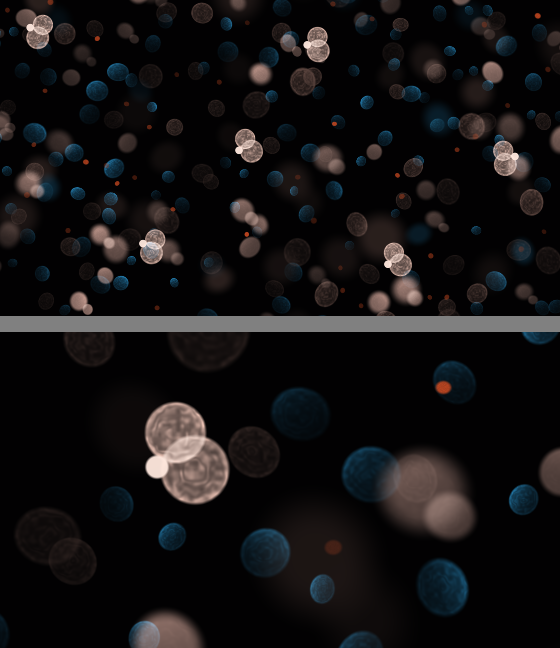
Top: the whole. Bottom: its middle third, enlarged.
Write a Shadertoy shader that draws this background.

```glsl
// Scattered bokeh discs in rose, blue and ember tones over a black backdrop.
#define BACKDROP vec3(0.006, 0.004, 0.007)
#define ROSE     vec3(0.80, 0.63, 0.58)
#define UMBER    vec3(0.40, 0.30, 0.27)
#define BLUE     vec3(0.11, 0.40, 0.56)
#define EMBER    vec3(0.80, 0.29, 0.13)
#define PALE     vec3(0.96, 0.79, 0.73)
#define CLUSTERS 6
#define RIPPLES  24.0

float hash(vec2 p) {
    return fract(sin(dot(p, vec2(127.1, 311.7))) * 43758.5453);
}

float noise(vec2 p) {
    vec2 i = floor(p), f = fract(p);
    f = f * f * (3.0 - 2.0 * f);
    vec2 e = vec2(1.0, 0.0);
    return mix(mix(hash(i), hash(i + e.xy), f.x),
               mix(hash(i + e.yx), hash(i + e.xx), f.x), f.y);
}

vec2 direction(float angle) {
    return vec2(cos(angle), sin(angle));
}

vec3 screen(vec3 base, vec3 light) {
    return 1.0 - (1.0 - base) * (1.0 - clamp(light, 0.0, 1.0));
}

// Disc of unit radius; grain adds wrinkled rings and a brighter rim.
float lens(vec2 q, float blur, float grain, float seed) {
    float d = length(q);
    if (d > 1.0 + blur) return 0.0;
    float body = 1.0 - smoothstep(1.0 - blur, 1.0 + blur, d);
    float ripple = 0.5 + 0.5 * sin(RIPPLES * d + 7.0 * noise(q * 4.0 + seed));
    float speck = noise(q * 6.5 + seed * 1.7);
    float rim = smoothstep(0.78, 0.95, d);
    float surface = 0.38 + 0.35 * ripple * speck + 0.3 * speck + 0.35 * rim;
    return body * mix(1.0, surface, grain);
}

// One jittered grid of discs: sizes and blurs are (min, max) ranges,
// shade is the strength of the light falling from one side.
float scatter(vec2 p, float cell, float density, vec2 sizes, vec2 blurs,
              float grain, float shade, float seed) {
    vec2 home = floor(p / cell);
    float dark = 1.0;
    for (int y = -1; y <= 1; y++)
    for (int x = -1; x <= 1; x++) {
        vec2 id = home + vec2(x, y);
        vec2 key = id + seed * 17.3;
        if (hash(key) > density) continue;
        vec2 center = (id + vec2(hash(key + 3.1), hash(key + 5.7))) * cell;
        float radius = mix(sizes.x, sizes.y, pow(hash(key + 8.3), 1.4));
        float turn = 6.2832 * hash(key + 11.9);
        vec2 q = (p - center) / radius;
        vec2 axis = direction(turn);
        q += axis * dot(q, axis) * 0.22 * hash(key + 14.2);
        float blur = mix(blurs.x, blurs.y, hash(key + 17.6));
        float power = hash(key + 21.4);
        float side = clamp(0.5 + 0.5 * dot(q, direction(0.3 + turn * 0.4)), 0.0, 1.0);
        float light = mix(0.25, 1.0, power * power);
        light *= mix(1.0, 0.3 + 1.0 * side * side, shade);
        dark *= 1.0 - clamp(light * lens(q, blur, grain, 40.0 * power), 0.0, 1.0);
    }
    return 1.0 - dark;
}

// Two overlapping bright lenses with a small glowing bead beside them.
vec3 cluster(vec3 color, vec2 p, float id) {
    float lean = 1.57 + 1.1 * (hash(vec2(id, 2.0)) - 0.5);
    vec2 axis = direction(lean);
    float flank = hash(vec2(id, 7.0)) < 0.5 ? -1.0 : 1.0;
    vec2 across = vec2(axis.y, -axis.x) * flank;
    float upper = lens((p - axis * 0.023) / 0.032, 0.06, 0.85, id);
    float lower = lens((p + axis * 0.021) / 0.036, 0.06, 0.85, id + 9.0);
    float bead = lens((p - across * 0.034) / 0.012, 0.14, 0.0, id);
    color = screen(color, PALE * upper * 0.78);
    color = screen(color, PALE * lower * 0.72);
    return mix(color, vec3(1.0, 0.91, 0.87), bead * 0.95);
}

void mainImage(out vec4 fragColor, in vec2 fragCoord) {
    vec2 p = fragCoord / iResolution.y;
    float aspect = iResolution.x / iResolution.y;
    vec3 color = BACKDROP;

    // Faint, far out of focus glows
    color = screen(color, UMBER * 0.40 * scatter(p, 0.21, 0.5, vec2(0.04, 0.07), vec2(0.4, 0.7), 0.0, 0.0, 1.0));
    color = screen(color, BLUE * 0.35 * scatter(p, 0.26, 0.4, vec2(0.03, 0.05), vec2(0.5, 0.7), 0.0, 0.0, 2.0));

    // Dim wrinkled lenses
    color = screen(color, UMBER * 0.85 * scatter(p, 0.15, 0.6, vec2(0.025, 0.046), vec2(0.05, 0.10), 0.9, 0.3, 3.0));
    color = screen(color, BLUE * 1.15 * scatter(p, 0.11, 0.62, vec2(0.015, 0.037), vec2(0.06, 0.12), 0.7, 0.9, 4.0));

    // Soft rose discs, some with a smaller companion
    color = screen(color, ROSE * scatter(p, 0.16, 0.55, vec2(0.024, 0.042), vec2(0.12, 0.55), 0.1, 0.35, 5.0));
    color = screen(color, ROSE * 0.8 * scatter(p - vec2(0.028, -0.026), 0.16, 0.22, vec2(0.014, 0.026), vec2(0.10, 0.35), 0.1, 0.2, 5.0));

    // Small ember points
    float ember = scatter(p, 0.14, 0.38, vec2(0.0075, 0.0095), vec2(0.20, 0.30), 0.2, 0.0, 6.0);
    color = mix(color, EMBER, ember);

    // Bright clusters spread over the width
    for (int i = 0; i < CLUSTERS; i++) {
        float id = float(i);
        float x = (id + 0.5 + 0.5 * (hash(vec2(id, 4.0)) - 0.5)) / float(CLUSTERS);
        float y = fract(0.9 + 0.32 * id);
        color = cluster(color, p - vec2(x * aspect, y), id);
    }
    fragColor = vec4(color, 1.0);
}
```
